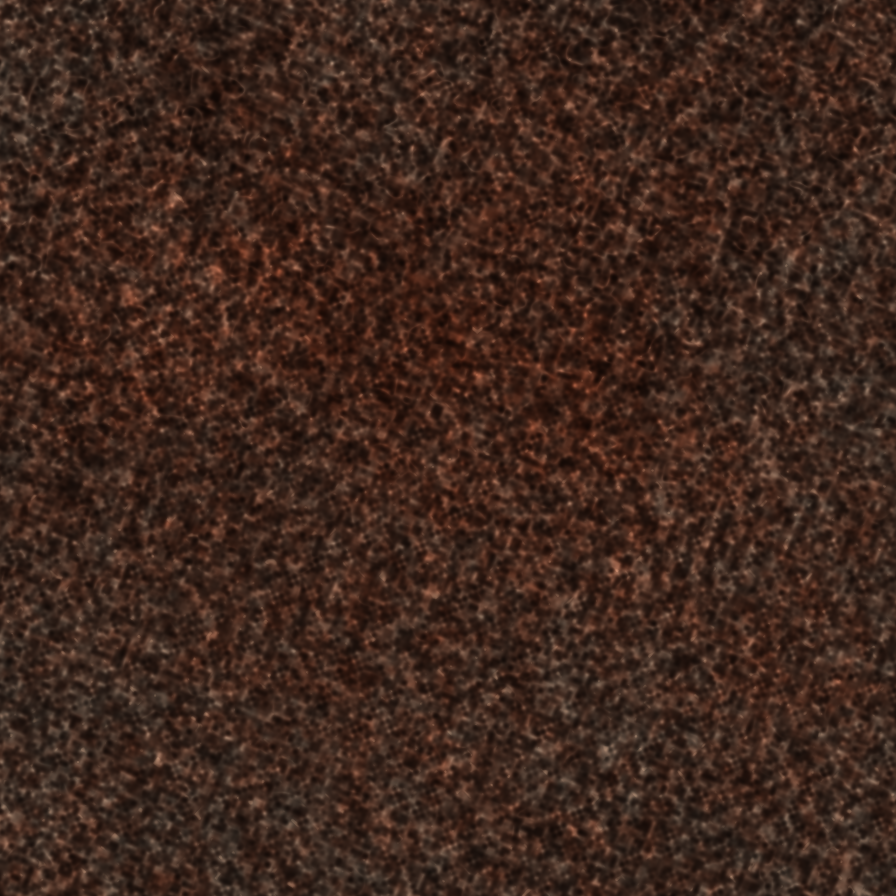
This texture is drawn by a WebGL 2 fragment shader. Its source:

```glsl
#version 300 es
precision highp float;
// Draws a dark, rusty brown surface of fine matted grains and curled flecks.

#define FINE_SCALE 195.0
#define GRAIN_SCALE 118.0
#define CURL_SCALE 74.0
#define CLOUD_SCALE 4.5
#define CONTRAST 1.17
#define RUST_MEAN 0.43
#define RUST_SPREAD 0.9
#define ASH_COLOR vec3(0.210, 0.167, 0.139)
#define RUST_COLOR vec3(0.284, 0.122, 0.070)
#define FLECK_COLOR vec3(0.12, 0.10, 0.08)

uniform vec2 u_resolution;
out vec4 outColor;

float hash(vec2 p) {
    return fract(sin(dot(p, vec2(127.1, 311.7))) * 43758.5453);
}

// Smooth value noise from 0 to 1
float noise(vec2 p) {
    vec2 cell = floor(p);
    vec2 f = fract(p);
    f = f * f * (3.0 - 2.0 * f);
    float low = mix(hash(cell), hash(cell + vec2(1.0, 0.0)), f.x);
    float high = mix(hash(cell + vec2(0.0, 1.0)), hash(cell + 1.0), f.x);
    return mix(low, high, f.y);
}

vec2 rotate(vec2 p, float angle) {
    float c = cos(angle), s = sin(angle);
    return vec2(c * p.x - s * p.y, s * p.x + c * p.y);
}

// Layered noise, turned at each octave to hide the lattice
float fbm(vec2 p) {
    float sum = 0.0, weight = 0.5;
    for (int i = 0; i < 4; i++) {
        sum += weight * noise(p);
        p = rotate(p, 0.9) * 2.1 + 17.3;
        weight *= 0.5;
    }
    return sum / 0.9375;
}

// Short bent ridges with rounded crests
float curls(vec2 p) {
    vec2 bend = vec2(noise(p * 0.9 + 5.2), noise(p * 0.9 + 41.7)) - 0.5;
    float offset = 2.0 * noise(rotate(p, 0.5) + 1.2 * bend) - 1.0;
    return 1.0 - sqrt(offset * offset + 0.02);
}

void main() {
    vec2 uv = gl_FragCoord.xy / u_resolution;

    // Grain brightness, coarser and stronger toward the top
    float coarse = smoothstep(0.25, 0.75, uv.y + 0.5 * (fbm(uv * 3.0 + 9.0) - 0.5));
    float fine = noise(rotate(uv, 0.4) * FINE_SCALE) - 0.5;
    float grain = noise(rotate(uv, 1.1) * GRAIN_SCALE + 30.0) - 0.5;
    float curl = curls(uv * CURL_SCALE) - 0.65;
    float cloud = fbm(uv * CLOUD_SCALE + 63.0) - 0.5;
    float tone = 0.95 * fine + 0.8 * grain + mix(0.4, 0.75, coarse) * curl + 0.3 * cloud;

    // Rust gathers in a broad patch and thins out toward the corners
    vec2 fromPatch = (uv - vec2(0.42, 0.58)) * vec2(1.0, 1.2);
    float patchGlow = exp(-6.0 * dot(fromPatch, fromPatch)) - 0.42;
    float stain = fbm(uv * CLOUD_SCALE + 12.0) - 0.5;
    float mottle = fbm(rotate(uv, 0.7) * 32.0 + 80.0) - 0.5;
    float tint = noise(rotate(uv, 0.2) * 90.0 + 55.0) - 0.5;
    float rust = RUST_MEAN + RUST_SPREAD
        * (0.42 * patchGlow + 0.5 * stain + 0.55 * mottle + 0.4 * tint) - 0.3 * tone;

    // Combine tint with brightness
    vec3 color = mix(ASH_COLOR, RUST_COLOR, clamp(rust, 0.0, 1.1));
    color *= exp(CONTRAST * tone);

    // Sparse pale flecks
    float fleck = smoothstep(0.82, 0.98, noise(rotate(uv, 0.8) * 150.0 + 7.0));
    color += FLECK_COLOR * fleck * smoothstep(-0.1, 0.35, tone);

    outColor = vec4(clamp(color, 0.0, 1.0), 1.0);
}
```
